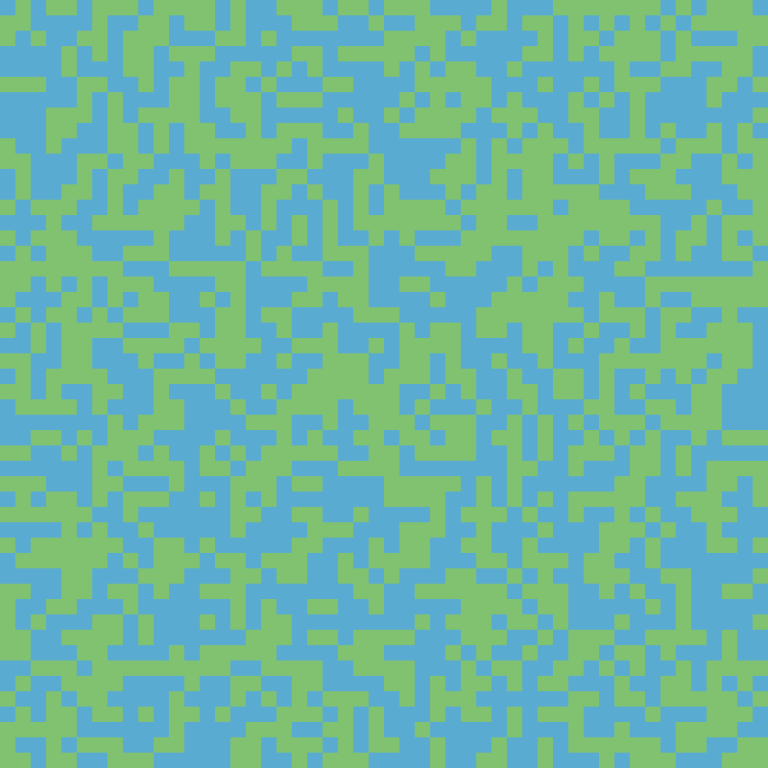
Write a Shadertoy shader that draws this texture.

```glsl
const vec3 BLUE = vec3(0.35, 0.67, 0.82);
const vec3 GREEN = vec3(0.505, 0.76, 0.445);
const float CELLS = 50.0;
const float GREEN_SHARE = 0.495;

// Integer hash of a cell, mapped to 0..1
float hash(ivec2 cell) {
    uvec2 q = uvec2(cell + 1000) * uvec2(73856093u, 19349663u);
    uint h = q.x ^ q.y;
    h = (h ^ (h >> 16)) * 73244475u;
    h = (h ^ (h >> 16)) * 73244475u;
    h ^= h >> 16;
    return float(h & 65535u) / 65536.0;
}

// 1 for a green cell, 0 for a blue one
float cellValue(ivec2 cell, float share) {
    return step(hash(cell), share);
}

// Random binary grid, box filtered over one pixel around the nearest corner
float mosaic(vec2 p, float pixelWidth, float share) {
    vec2 corner = floor(p + 0.5);
    vec2 blend = clamp((p - corner) / pixelWidth + 0.5, 0.0, 1.0);
    ivec2 c = ivec2(corner);
    float below = mix(cellValue(c + ivec2(-1, -1), share),
                      cellValue(c + ivec2(0, -1), share), blend.x);
    float above = mix(cellValue(c + ivec2(-1, 0), share),
                      cellValue(c, share), blend.x);
    return mix(below, above, blend.y);
}

void mainImage(out vec4 fragColor, in vec2 fragCoord) {
    float pixelWidth = CELLS / iResolution.y;
    float green = mosaic(fragCoord * pixelWidth, pixelWidth, GREEN_SHARE);
    fragColor = vec4(mix(BLUE, GREEN, green), 1.0);
}
```
